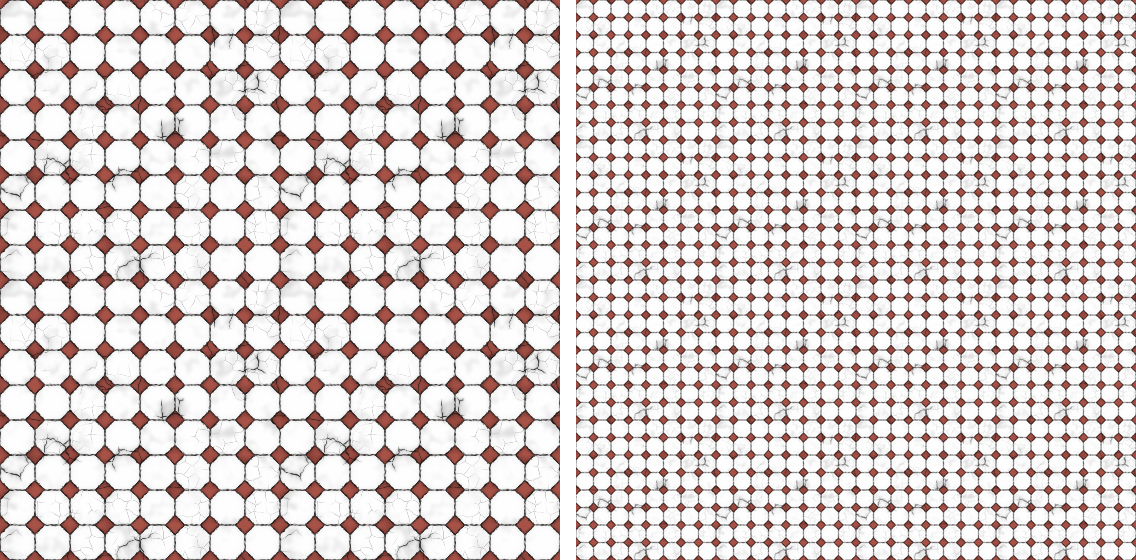
Left, the tile; right, the same tile 2 across and 2 down.
This pattern is drawn by a WebGL 2 fragment shader. Its source:

```glsl
#version 300 es
precision highp float;
// Worn floor of white octagon tiles with red diamond insets on every corner.
// Diamonds and joints are distance fields; wrapped gradient noise roughens them,
// and wrapped Voronoi borders draw the hairline and deep cracks.

uniform vec2 u_resolution;
out vec4 outColor;

const float TILES = 16.0;        // tiles across and down
const float PERIOD = 8.0;        // tiles before the wear repeats
const float DIAMOND = 0.275;     // half diagonal of an inset
const vec3 WHITE = vec3(0.995);
const vec3 RED = vec3(0.65, 0.32, 0.28);
const vec3 DARK_RED = vec3(0.46, 0.21, 0.18);
const vec3 GROUT = vec3(0.10, 0.09, 0.085);
const vec3 HAIRLINE = vec3(0.50);

vec2 hash2(vec2 p) {
    vec3 h = fract(p.xyx * vec3(0.1031, 0.1030, 0.0973));
    h += dot(h, h.yzx + 33.33);
    return fract((h.xx + h.yz) * h.zy);
}

float cornerGradient(vec2 cell, vec2 offset, float period) {
    float angle = 6.28318 * hash2(mod(cell, period) + period * 3.7).x;
    return dot(vec2(cos(angle), sin(angle)), offset);
}

// Gradient noise that wraps after PERIOD tiles; freq * PERIOD must be whole.
float noise(vec2 p, float freq) {
    float period = freq * PERIOD;
    p *= freq;
    vec2 i = floor(p), f = fract(p);
    vec2 u = f * f * f * (f * (f * 6.0 - 15.0) + 10.0);
    vec2 x = vec2(1.0, 0.0);
    float low = mix(cornerGradient(i, f, period),
                    cornerGradient(i + x, f - x, period), u.x);
    float high = mix(cornerGradient(i + x.yx, f - x.yx, period),
                     cornerGradient(i + 1.0, f - 1.0, period), u.x);
    return mix(low, high, u.y);
}

vec2 site(vec2 cell, float period) {
    return 0.1 + 0.8 * hash2(mod(cell, period) + period * 5.3);
}

// Distance, in tiles, to the nearest border of a wrapped Voronoi diagram.
float crackDistance(vec2 p, float freq) {
    float period = freq * PERIOD;
    p *= freq;
    vec2 i = floor(p), f = fract(p);
    vec2 nearest = vec2(8.0);
    for (int y = -1; y <= 1; y++)
        for (int x = -1; x <= 1; x++) {
            vec2 g = vec2(x, y);
            vec2 r = g + site(i + g, period) - f;
            if (dot(r, r) < dot(nearest, nearest)) nearest = r;
        }
    float border = 8.0;
    for (int y = -2; y <= 2; y++)
        for (int x = -2; x <= 2; x++) {
            vec2 g = vec2(x, y);
            vec2 r = g + site(i + g, period) - f;
            vec2 gap = r - nearest;
            if (dot(gap, gap) > 1e-4)
                border = min(border, dot(0.5 * (r + nearest), normalize(gap)));
        }
    return border / freq;
}

// Coverage of a line of the given half width.
float stroke(float dist, float halfWidth, float aa) {
    return 1.0 - smoothstep(halfWidth - 0.5 * aa, halfWidth + 0.5 * aa, dist);
}

void main() {
    vec2 p = gl_FragCoord.xy / u_resolution * TILES;
    float aa = TILES / min(u_resolution.x, u_resolution.y);

    // Slightly ragged tile layout
    vec2 ragged = p + 0.014 * vec2(noise(p, 9.0), noise(p, 10.0));
    vec2 tile = mod(floor(ragged), PERIOD);
    vec2 corner = mod(floor(ragged + 0.5), PERIOD);
    vec2 e = abs(fract(ragged + 0.5) - 0.5);
    float diamond = (e.x + e.y - DIAMOND) * 0.7071;
    float joint = diamond > 0.0 ? min(diamond, min(e.x, e.y)) : -diamond;
    vec2 tileRnd = hash2(tile + 41.0);
    vec2 cornerRnd = hash2(corner + 83.0);

    // White tiles with faint clouds and hairline cracks
    float cloud = noise(p, 1.5) + 0.5 * noise(p, 4.0);
    float haze = smoothstep(0.0, 0.7, cloud) * (0.03 + 0.09 * tileRnd.y);
    vec3 white = WHITE - haze - 0.10 * exp(-joint * 22.0);
    vec2 bent = p + 0.06 * vec2(noise(p, 3.0), noise(p, 5.0));
    float hairline = stroke(crackDistance(bent, 3.0), 0.007, aa);
    hairline *= step(0.64, tileRnd.x) * smoothstep(-0.25, 0.25, noise(p, 2.0));
    white = mix(white, HAIRLINE, 0.5 * hairline);

    // Red insets, darker to the rim and varied in tone
    float rim = exp(diamond * 16.0) + 0.6 * noise(p, 2.5) + 0.3 * cornerRnd.y - 0.15;
    vec3 red = mix(RED, DARK_RED, clamp(rim, 0.0, 1.0));
    vec3 color = mix(red, white, smoothstep(-0.5 * aa, 0.5 * aa, diamond));

    // Deep cracks and soot in a few worn places
    vec2 jagged = bent + 0.05 * vec2(noise(p, 7.0), noise(p, 8.0));
    float deep = crackDistance(jagged, 1.5);
    float worn = smoothstep(0.22, 0.42, noise(p + 0.37, 0.75));
    float wornInset = step(0.7, cornerRnd.x) * step(diamond, 0.0);
    float damage = max(worn, 0.8 * wornInset);
    float crackWidth = 0.010 + 0.012 * noise(p, 6.0);
    color = mix(color, GROUT, 0.8 * damage * stroke(deep, crackWidth, aa));
    color *= 1.0 - 0.22 * damage * exp(-deep * 14.0);

    // Uneven dark joints with a crumbling fringe
    float jointWidth = 0.016 + 0.016 * noise(p, 11.0);
    float ink = stroke(joint, jointWidth, aa) * (0.84 + 0.35 * noise(p, 5.0));
    float fringe = stroke(joint, 0.035, aa) * smoothstep(0.1, 0.45, noise(p, 14.0));
    color = mix(color, GROUT, clamp(max(ink, 0.6 * fringe), 0.0, 1.0));

    outColor = vec4(color, 1.0);
}
```
